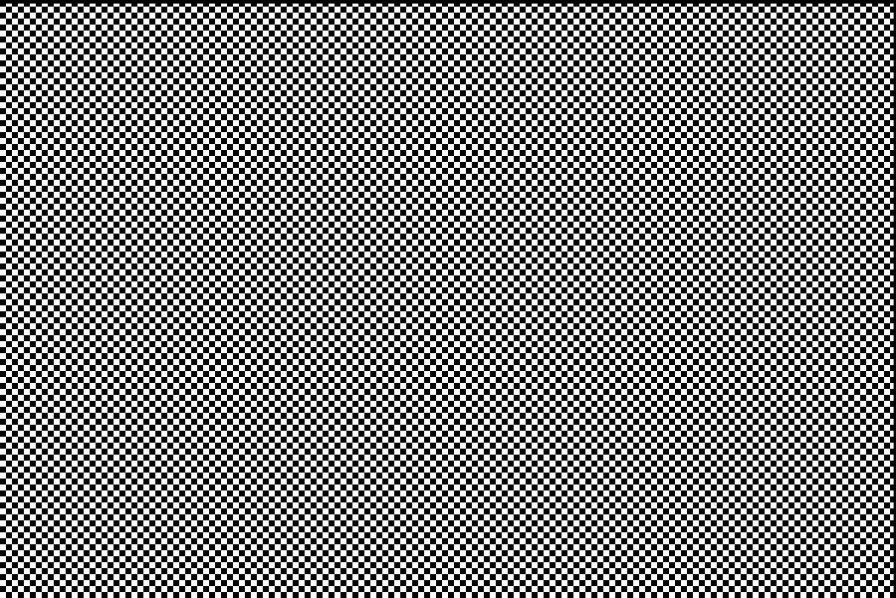
A WebGL 2 fragment shader for this pattern:

```glsl
#version 300 es
precision highp float;

uniform vec2 u_resolution;
out vec4 outColor;

// Integral of a square wave with period 2
vec2 triangleWave(vec2 x) {
    return 1.0 - abs(mod(x, 2.0) - 1.0);
}

// Square wave averaged over one pixel
vec2 smoothSquare(vec2 x, float pixel) {
    return (triangleWave(x + 0.5 * pixel) - triangleWave(x - 0.5 * pixel)) / pixel;
}

void main() {
    // Square cells, 150 across the canvas
    float pixel = 150.0 / u_resolution.x;
    vec2 cell = gl_FragCoord.xy * pixel;
    vec2 size = u_resolution * pixel;

    // Checkerboard
    vec2 wave = smoothSquare(cell, pixel);
    float checker = 0.5 + 0.5 * wave.x * wave.y;

    // Thin dark edge along the top and right
    vec2 inside = clamp((size - vec2(0.4, 0.6) - cell) / pixel + 0.5, 0.0, 1.0);
    checker *= inside.x * inside.y;

    vec3 black = vec3(0.02);
    vec3 white = vec3(0.98);
    outColor = vec4(mix(black, white, checker), 1.0);
}
```
